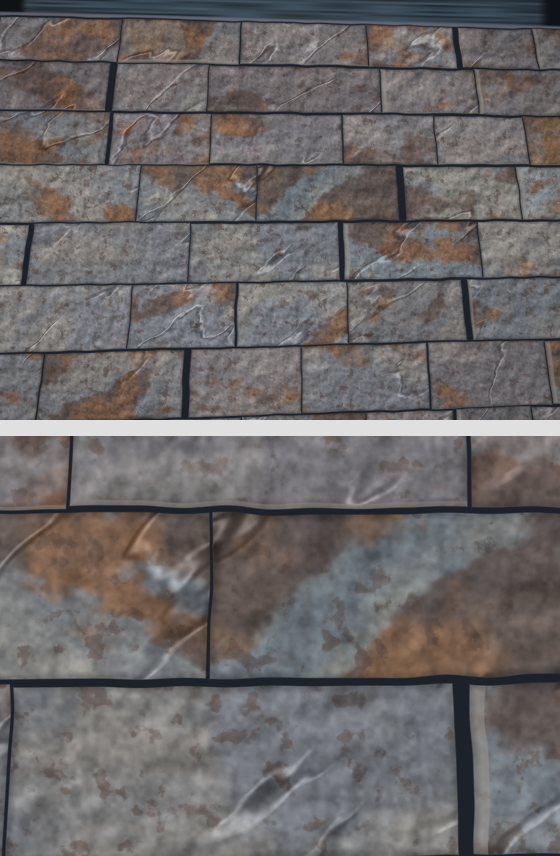
Top: the whole. Bottom: its middle third, enlarged.
Reproduce this texture procedurally as a WebGL 2 fragment shader.

```glsl
#version 300 es
precision highp float;
uniform vec2 u_resolution;
out vec4 fragColor;

const float HEIGHT = 5.76;  // canvas height in scene units
const float WIDTH = 7.68;
const vec3 BLUE_GREY = vec3(0.45, 0.49, 0.52);
const vec3 PALE = vec3(0.57, 0.57, 0.54);
const vec3 MAUVE = vec3(0.43, 0.40, 0.41);
const vec3 BROWN = vec3(0.33, 0.27, 0.25);
const vec3 RUST = vec3(0.50, 0.34, 0.23);
const vec3 GAP = vec3(0.11, 0.13, 0.16);
const vec3 SLAB = vec3(0.19, 0.24, 0.28);
const vec3 RIM = vec3(0.57, 0.55, 0.53);

// Per course: first joint, pitch, bow and swing of the spacing
const vec4 COURSES[7] = vec4[7](
  vec4(1.65, 1.45, 0.40, -0.10), vec4(1.53, 1.67, 0.00, -0.40),
  vec4(1.50, 1.47, 0.10, -0.18), vec4(1.90, 1.74, 0.00, -0.14),
  vec4(0.38, 2.00, 0.30, 0.00), vec4(1.78, 1.58, -0.17, 0.00),
  vec4(0.55, 1.72, 0.25, 0.12));

float hash(vec2 p) {
  vec3 q = fract(p.xyx * 0.1031);
  q += dot(q, q.yzx + 33.33);
  return fract((q.x + q.y) * q.z);
}

float noise(vec2 p) {
  vec2 i = floor(p), f = fract(p);
  f = f * f * (3.0 - 2.0 * f);
  return mix(mix(hash(i), hash(i + vec2(1, 0)), f.x),
             mix(hash(i + vec2(0, 1)), hash(i + vec2(1, 1)), f.x), f.y);
}

float fbm(vec2 p) {
  float sum = 0.0, amp = 0.5;
  for (int i = 0; i < 5; i++) {
    sum += amp * noise(p);
    p = mat2(1.6, 1.2, -1.2, 1.6) * p + 7.3;
    amp *= 0.5;
  }
  return sum;
}

vec2 rotate(vec2 p, float a) {
  return mat2(cos(a), -sin(a), sin(a), cos(a)) * p;
}

// Joint k of a course; joints fan out from the middle with depth
float joint(vec4 course, float k, float depth) {
  float m = max(k, 0.0);
  float x = course.x + course.y * (k + 0.2 * min(k, 0.0))
          + course.z * sin(0.8 * m) + course.w * sin(2.1 * m);
  return x + (x - 4.0) * 0.035 * (depth - 0.5);
}

float gapWidth(vec2 id) {
  return 0.008 + 0.045 * smoothstep(0.62, 0.95, hash(id + 41.0));
}

// Split slate face: clouds, rust stains, clefts, grain
vec3 stone(vec2 p, vec2 id, float warmth) {
  float tone = hash(id + 3.0), stain = hash(id + 17.0);
  vec2 q = p + 19.0 * vec2(tone, stain) + id * 5.0;
  vec2 s = rotate(q, mix(-0.9, 0.5, hash(id + 29.0))) * vec2(0.7, 1.7);
  float cloud = fbm(s * 1.4 + fbm(q * 2.0));
  vec3 col = mix(BLUE_GREY, PALE, smoothstep(0.36, 0.68, cloud + 0.25 * (tone - 0.5)));
  col = mix(col, MAUVE, clamp(0.15 + 0.5 * warmth + 0.5 * (stain - 0.4), 0.0, 0.85));

  float edge = mix(0.42, 0.66, stain) - 0.05 * warmth;
  float field = fbm(s * 1.2 + 31.0) + 0.16 * (fbm(q * 9.0) - 0.5);
  float patches = smoothstep(edge, edge + 0.12, field);
  vec3 rust = mix(BROWN, RUST, smoothstep(0.35, 0.65, fbm(q * 3.0 + 11.0)));
  col = mix(col, rust, 0.72 * patches);
  float specks = smoothstep(0.60, 0.72, fbm(q * 12.0 + 5.0));
  col = mix(col, BROWN, 0.5 * specks);
  col = mix(col, RIM, 0.45 * warmth * smoothstep(0.56, 0.68, fbm(q * 2.4 + 53.0)));

  // Clefts have a pale lip and a shaded side
  float ridge = fbm(rotate(q, 0.9) * vec2(1.5, 0.55) + 70.0) - 0.5;
  float broken = smoothstep(0.42, 0.6, noise(q * 1.3 + 9.0));
  col += 0.13 * broken * smoothstep(0.016, 0.0, abs(ridge));
  col -= 0.10 * broken * smoothstep(0.020, 0.0, abs(ridge - 0.024));

  float relief = fbm(q * 7.0) - fbm(q * 7.0 + vec2(0.22, 0.30));
  float grain = noise(q * 38.0) - 0.5;
  return col * (1.0 + 0.75 * relief + 0.16 * grain);
}

// Stacked slabs behind the top edge
vec3 backdrop(vec2 p, float top) {
  float layers = noise(vec2(p.x * 1.5, p.y * 34.0 - p.x * 0.8));
  float inside = smoothstep(0.25, 0.40, p.x) * smoothstep(7.55, 7.35, p.x);
  vec3 col = mix(GAP * 0.6, SLAB * (0.7 + 0.7 * layers), inside);
  return mix(col, MAUVE * vec3(0.9, 1.0, 1.1), smoothstep(top - 0.06, top - 0.02, p.y));
}

void main() {
  vec2 p = vec2(gl_FragCoord.x, u_resolution.y - gl_FragCoord.y) * HEIGHT / u_resolution.y;
  float aa = HEIGHT / u_resolution.y;
  vec2 w = p + 0.022 * (vec2(noise(p * 5.0), noise(p * 5.0 + 20.0)) - 0.5);

  // Courses grow taller towards the viewer and tilt across the canvas
  float t = p.x / WIDTH;
  float a = mix(0.20, 0.40, t), b = mix(0.60, 0.54, t), c = mix(0.029, 0.028, t);
  float v = (sqrt(max(b * b + 4.0 * c * (w.y - a), 0.0)) - b) / (2.0 * c);
  float row = max(floor(v), 0.0), depth = v - row;
  float tall = b + c * (2.0 * row + 1.0);
  vec4 course = COURSES[int(row) % 7];

  float k = -1.0;
  for (int i = 0; i < 6; i++) k += step(joint(course, float(i), depth), w.x) ;
  vec2 id = vec2(k + 2.0, row + 1.0);
  float left = w.x - joint(course, k, depth) - gapWidth(id);
  float right = joint(course, k + 1.0, depth) - w.x - gapWidth(id + vec2(1, 0));
  float above = depth * tall - 0.006 - 0.022 * hash(id + 7.0);
  float below = (1.0 - depth) * tall - 0.006 - 0.014 * hash(id + 13.0);
  float inset = min(min(left, right), min(above, below));

  float warmth = 1.0 - 0.8 * smoothstep(1.5, 3.0, row) + 0.5 * smoothstep(5.0, 6.0, row);
  vec3 col = stone(p, id, warmth) * mix(0.90, 1.06, hash(id + 23.0));

  // Sawn sides catch light on some tiles
  float sideRim = 0.07 * smoothstep(0.6, 0.9, hash(id + 61.0)) * step(4.0, p.x);
  float baseRim = 0.045 * smoothstep(0.3, 0.8, hash(id + 67.0)) * smoothstep(3.0, 1.0, row);
  float rim = max(1.0 - smoothstep(-aa, aa, left - sideRim), 1.0 - smoothstep(-aa, aa, below - baseRim));
  col = mix(col, RIM, 0.6 * rim);
  col *= mix(0.82, 1.0, smoothstep(0.0, 0.045, inset));
  col = mix(GAP, col, smoothstep(-aa, aa, inset));

  col = mix(backdrop(p, a), col, smoothstep(-aa, aa, w.y - a));
  col *= 1.04 - 0.16 * smoothstep(2.0, 5.5, length((p - vec2(3.6, 2.9)) * vec2(0.9, 1.1)));
  fragColor = vec4(col, 1.0);
}
```
